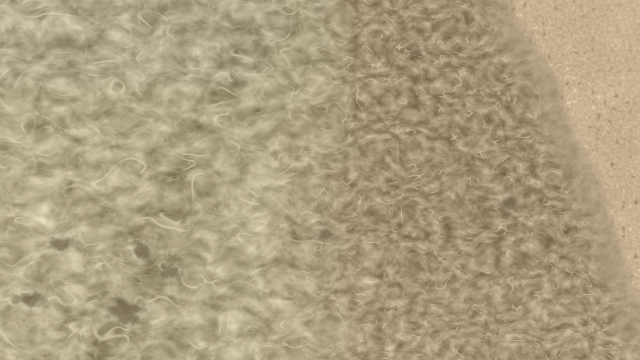
Reproduce this texture procedurally as a Shadertoy shader.

```glsl
const vec3 SHALLOWS = vec3(0.700, 0.660, 0.540);
const vec3 WET_BED = vec3(0.625, 0.552, 0.442);
const vec3 WASH = vec3(0.700, 0.628, 0.522);
const vec3 DRY_SAND = vec3(0.775, 0.693, 0.565);
const vec3 GLINT = vec3(0.900, 0.860, 0.740);
const vec3 STONE = vec3(0.430, 0.385, 0.295);
const vec2 RIPPLE_SCALE = vec2(13.0, 21.0);
const vec2 FLECK_SCALE = vec2(30.0, 40.0);
const float GRAIN_SCALE = 95.0;
const float RIPPLE_CONTRAST = 0.17;
const float FLECK_CONTRAST = 0.23;
const float GRAIN_CONTRAST = 0.07;
const int STONE_COUNT = 8;
// Larger stones: centre and radius in canvas heights
const vec3 STONES[STONE_COUNT] = vec3[](
    vec3(0.173, 0.322, 0.026), vec3(0.350, 0.135, 0.040),
    vec3(0.092, 0.165, 0.027), vec3(0.475, 0.248, 0.027),
    vec3(0.390, 0.303, 0.022), vec3(0.900, 0.348, 0.018),
    vec3(1.417, 0.432, 0.024), vec3(1.158, 0.852, 0.018));

vec2 randomGradient(vec2 cell) {
    vec3 h = fract(cell.xyx * vec3(0.1031, 0.1030, 0.0973));
    h += dot(h, h.yzx + 33.33);
    float angle = 6.2832 * fract((h.x + h.y) * h.z);
    return vec2(cos(angle), sin(angle));
}

float gradientNoise(vec2 p) {
    vec2 i = floor(p), f = p - i;
    vec2 u = f * f * f * (f * (f * 6.0 - 15.0) + 10.0);
    float a = dot(randomGradient(i), f);
    float b = dot(randomGradient(i + vec2(1, 0)), f - vec2(1, 0));
    float c = dot(randomGradient(i + vec2(0, 1)), f - vec2(0, 1));
    float d = dot(randomGradient(i + vec2(1, 1)), f - vec2(1, 1));
    return mix(mix(a, b, u.x), mix(c, d, u.x), u.y);
}

float fbm(vec2 p) {
    float sum = 0.0, amplitude = 1.0;
    for (int i = 0; i < 3; i++) {
        sum += amplitude * gradientNoise(p);
        p = mat2(1.6, 1.2, -1.2, 1.6) * p + 17.3;
        amplitude *= 0.55;
    }
    return sum;
}

// Thin bright folds where the ripples focus the light
float caustic(vec2 p) {
    float fold = 1.0 - smoothstep(0.0, 0.11, abs(gradientNoise(p)));
    return fold * smoothstep(0.0, 0.38, gradientNoise(p * 0.8 + 41.7));
}

// Signed offset from the waterline, positive on the beach
float shoreOffset(vec2 p) {
    float drop = 1.0 - p.y;
    float line = 1.40 + 0.47 * drop + 0.02 * sin(5.5 * drop);
    return p.x - line + 0.025 * fbm(p * 7.0);
}

vec3 waterColor(vec2 p) {
    vec2 warp = vec2(gradientNoise(p * 11.0), gradientNoise(p * 11.0 + 31.0));
    vec2 q = p + 0.025 * warp;
    float depth = 1.0 - smoothstep(0.72, 1.08, p.x + 0.09 * fbm(p * 6.0));

    // Broad tones of the bed
    vec3 color = mix(WET_BED, SHALLOWS, depth);
    color += 0.035 * (1.0 - depth) * (1.0 - smoothstep(0.0, 0.45, p.y));
    color += depth * vec3(-0.02, -0.005, -0.005) * smoothstep(0.5, 1.0, p.y);
    float band = (p.x - 0.31 - 0.37 * p.y) / 0.085;
    color -= 0.06 * exp(-band * band) * (1.0 + 1.5 * fbm(p * 9.0));
    color += 0.05 * depth * fbm(p * 5.0 + 9.0);

    // Large ripples on the left, small dark flecks toward the beach
    float ripple = fbm(q * RIPPLE_SCALE);
    float fleck = fbm(q * FLECK_SCALE + 5.0);
    color += RIPPLE_CONTRAST * ripple * mix(0.25, 1.0, depth);
    color += FLECK_CONTRAST * fleck * mix(0.85, 0.40, depth);

    // Sun glints
    float wide = caustic(q * RIPPLE_SCALE * 1.15 + 3.0);
    float small = caustic(q * FLECK_SCALE * 1.1 + 8.0);
    color = mix(color, GLINT, 0.55 * wide * depth);
    return mix(color, GLINT, small * mix(0.48, 0.28, depth));
}

vec3 sandColor(vec2 p, float offset) {
    float grain = fbm(p * GRAIN_SCALE);
    vec3 color = DRY_SAND + GRAIN_CONTRAST * grain + 0.03 * fbm(p * 9.0);
    float pebble = gradientNoise(p * 58.0 + 13.0);
    float strewn = 1.0 - smoothstep(0.05, 0.30, offset);
    color -= 0.13 * smoothstep(0.25, 0.55, pebble) * mix(0.35, 1.0, strewn);
    color += 0.09 * smoothstep(0.28, 0.55, -pebble) * strewn;
    return color;
}

void mainImage(out vec4 fragColor, in vec2 fragCoord) {
    vec2 p = fragCoord / iResolution.y;
    p.x += 0.5 * (16.0 / 9.0 - iResolution.x / iResolution.y);
    float offset = shoreOffset(p);
    vec3 color = waterColor(p);

    // Submerged stones with ragged outlines
    for (int i = 0; i < STONE_COUNT; i++) {
        vec2 d = (p - STONES[i].xy) * vec2(0.85, 1.15);
        float reach = length(d) / STONES[i].z + 0.7 * fbm(p * 26.0);
        color = mix(color, STONE, 0.62 * (1.0 - smoothstep(0.45, 1.15, reach)));
    }

    // Pale wash, then the open beach
    float wash = smoothstep(-0.13, -0.015, offset);
    color = mix(color, WASH + 0.06 * fbm(p * 34.0), 0.65 * wash);
    color = mix(color, sandColor(p, offset), smoothstep(-0.02, 0.035, offset));
    fragColor = vec4(clamp(color, 0.0, 1.0), 1.0);
}
```
